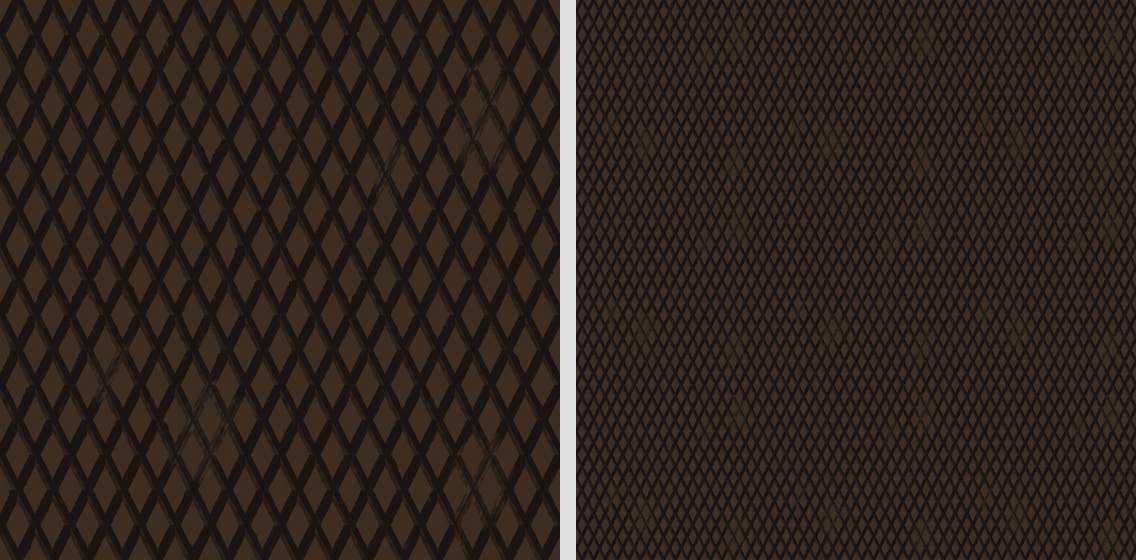
Left, the tile; right, the same tile 3 across and 3 down.
This pattern is drawn by a three.js fragment shader. Its source:

```glsl
// Dark brown lattice of bevelled diamonds, 16 across and 8 down, with worn patches.
// Two diagonal coordinates split the canvas into cells; each cell has a flat face and
// four mitred bevels, of which only the upper right one catches light.
varying vec2 vUv;

const vec3 FACE = vec3(0.24, 0.18, 0.13);
const vec3 BEVEL_LIT = vec3(0.16, 0.12, 0.09);
const vec3 BEVEL_DARK = vec3(0.10, 0.08, 0.07);

const vec2 REPEATS = vec2(16.0, 8.0);
const float DIAGONAL_PERIOD = 8.0; // cells after which both diagonals wrap
const float FACE_HALF = 0.34;      // cell half width is 0.5
const float SOFT = 0.025;          // edge softness in cells
const int WORN_PATCHES = 5;

vec2 gradientAt(vec2 node, vec2 period) {
  vec2 wrapped = mod(node, period);
  float angle = 6.2832 * fract(sin(dot(wrapped, vec2(127.1, 311.7))) * 43758.5);
  return vec2(cos(angle), sin(angle));
}

// Gradient noise that wraps after a whole period
float wrapNoise(vec2 p, vec2 period) {
  vec2 i = floor(p);
  vec2 f = p - i;
  vec2 w = f * f * f * (f * (f * 6.0 - 15.0) + 10.0);
  vec2 e = vec2(1.0, 0.0);
  float a = dot(gradientAt(i, period), f);
  float b = dot(gradientAt(i + e.xy, period), f - e.xy);
  float c = dot(gradientAt(i + e.yx, period), f - e.yx);
  float d = dot(gradientAt(i + e.xx, period), f - e.xx);
  return mix(mix(a, b, w.x), mix(c, d, w.x), w.y);
}

// Fibres in diagonal coordinates, with their density along each diagonal
float fibres(vec2 diagonal, vec2 density) {
  return wrapNoise(diagonal * density, density * DIAGONAL_PERIOD);
}

// Tall ragged patches where the bevels are rubbed away
float wornPatches(vec2 p, float ragged) {
  float worn = 0.0;
  for (int i = 0; i < WORN_PATCHES; i++) {
    float k = float(i);
    vec2 centre = vec2(0.195 + k * (0.755 - 0.085 * k), 0.335 + 0.45 * k);
    vec2 offset = fract(p - centre + 0.5) - 0.5;
    offset.x -= 0.15 * offset.y;
    float radius = 0.035 + 0.03 * abs(sin(1.05 * k));
    float reach = length(offset * vec2(1.0, 0.5)) / radius + 0.5 * ragged;
    worn = max(worn, 1.0 - smoothstep(0.65, 1.0, reach));
  }
  return worn;
}

// Share of the bevel that faces the given side, blended across the mitres
float facet(float toward, float across) {
  return smoothstep(-SOFT, SOFT, toward - abs(across));
}

void main() {
  // Cells: x grows to the upper right, y to the lower right
  vec2 scaled = vUv * REPEATS;
  vec2 diagonal = vec2(scaled.x + scaled.y, scaled.x - scaled.y);
  vec2 cell = fract(diagonal + 0.5) - 0.5;
  float edge = max(abs(cell.x), abs(cell.y));

  // Grain and slow variation
  float grain = fibres(diagonal, vec2(14.0, 4.0));
  float rubbing = fibres(diagonal, vec2(4.0, 11.0));
  float blotch = wrapNoise(vUv * vec2(32.0, 20.0), vec2(32.0, 20.0));
  float worn = wornPatches(vUv, blotch);
  float nicks = smoothstep(0.28, 0.5, -blotch) * smoothstep(-0.1, 0.3, grain);

  // Bevels
  float upperRight = facet(cell.x, cell.y);
  float lowerLeft = facet(-cell.x, cell.y);
  float lit = upperRight * (1.0 - smoothstep(0.5 - 2.0 * SOFT, 0.5, cell.x));
  vec3 litColor = BEVEL_LIT * (1.0 + 0.45 * grain);
  vec3 bevel = mix(BEVEL_DARK, litColor, lit);

  // Wear lightens the dark bevels but leaves a thin crack along the joints
  float crack = smoothstep(0.44, 0.49, edge);
  float rubbed = max(worn, 0.5 * nicks) * (1.0 - 0.65 * lowerLeft) * (1.0 - 0.7 * crack);
  vec3 rubbedColor = mix(BEVEL_LIT, FACE, smoothstep(-0.2, 0.5, rubbing + 0.3 * grain));
  bevel = mix(bevel, rubbedColor, rubbed);

  // Flat face with a slightly frayed outline, rougher beside the lit bevel
  float fray = grain * mix(0.012, 0.04, upperRight);
  fray += 0.06 * smoothstep(0.28, 0.5, blotch) * (0.5 + grain);
  float face = 1.0 - smoothstep(-SOFT, SOFT, edge + fray - FACE_HALF);
  vec3 faceColor = FACE * (1.0 + 0.03 * rubbing);

  gl_FragColor = vec4(mix(bevel, faceColor, face), 1.0);
}
```
